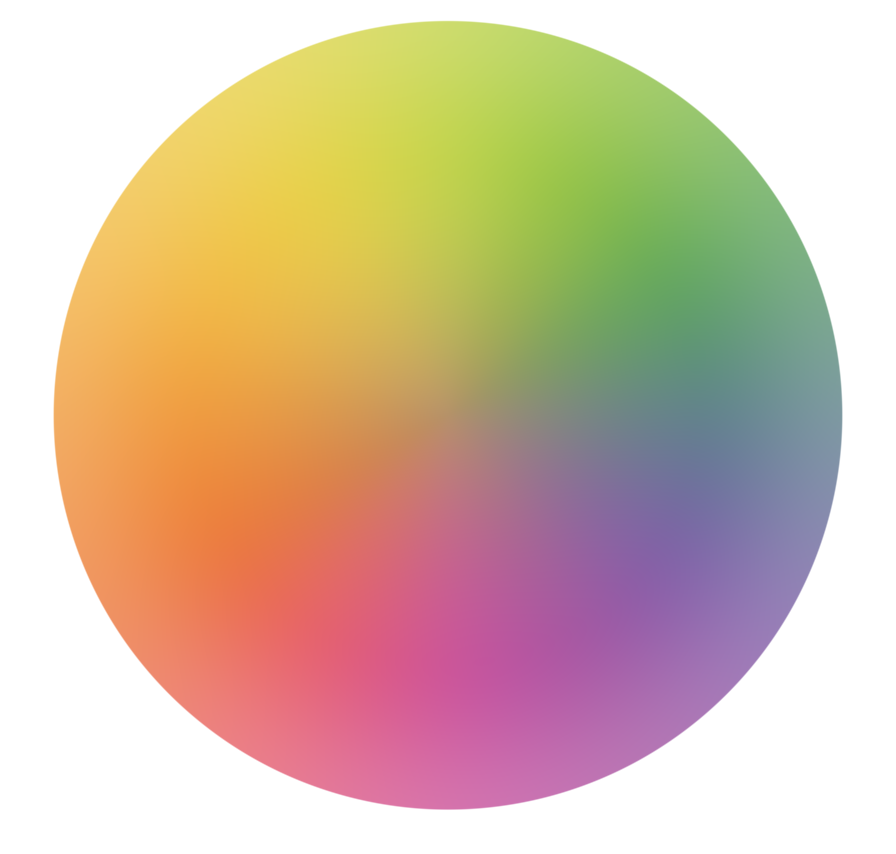
A Shadertoy shader for this background:

```glsl
// A soft colour wheel disc, muted in the middle and paler at the rim, on white.

const float TAU = 6.2831853;

// Hues every 30 degrees, counter-clockwise from the right
const vec3 hues[12] = vec3[12](
    vec3(0.38, 0.51, 0.55), vec3(0.39, 0.65, 0.38),
    vec3(0.57, 0.76, 0.29), vec3(0.76, 0.83, 0.30),
    vec3(0.90, 0.82, 0.29), vec3(0.945, 0.74, 0.28),
    vec3(0.94, 0.61, 0.25), vec3(0.925, 0.48, 0.25),
    vec3(0.90, 0.38, 0.43), vec3(0.80, 0.33, 0.60),
    vec3(0.65, 0.34, 0.64), vec3(0.49, 0.39, 0.65));

// Smooth periodic spline through the hues; turn runs from 0 to 1
vec3 wheelColor(float turn) {
    float s = fract(turn) * 12.0;
    int i = int(s);
    float f = fract(s);
    vec3 a = hues[(i + 11) % 12];
    vec3 b = hues[i % 12];
    vec3 c = hues[(i + 1) % 12];
    vec3 d = hues[(i + 2) % 12];
    return b + 0.5 * f * (c - a + f * (2.0 * a - 5.0 * b + 4.0 * c - d
             + f * (3.0 * (b - c) + d - a)));
}

void mainImage(out vec4 fragColor, in vec2 fragCoord) {
    // Disc coordinates: the rim lies at distance 1
    vec2 p = (fragCoord - 0.5 * iResolution.xy) / iResolution.y;
    p = (p - vec2(0.0, 0.0137)) / 0.4617;
    float dist = length(p);
    float turn = atan(p.y, p.x + 1e-6) / TAU;

    // Muted centre opening into the hues
    float x = min(dist / 0.75, 1.0);
    vec3 color = mix(vec3(0.71, 0.57, 0.41), wheelColor(turn), x * (2.0 - x));

    // Pale glow towards the rim
    color = mix(color, vec3(1.0), 0.19 * smoothstep(0.6, 1.06, dist));

    // Smooth edge against white
    float pixel = 1.0 / (0.4617 * iResolution.y);
    color = mix(color, vec3(1.0), smoothstep(-pixel, pixel, dist - 1.0));
    fragColor = vec4(color, 1.0);
}
```
